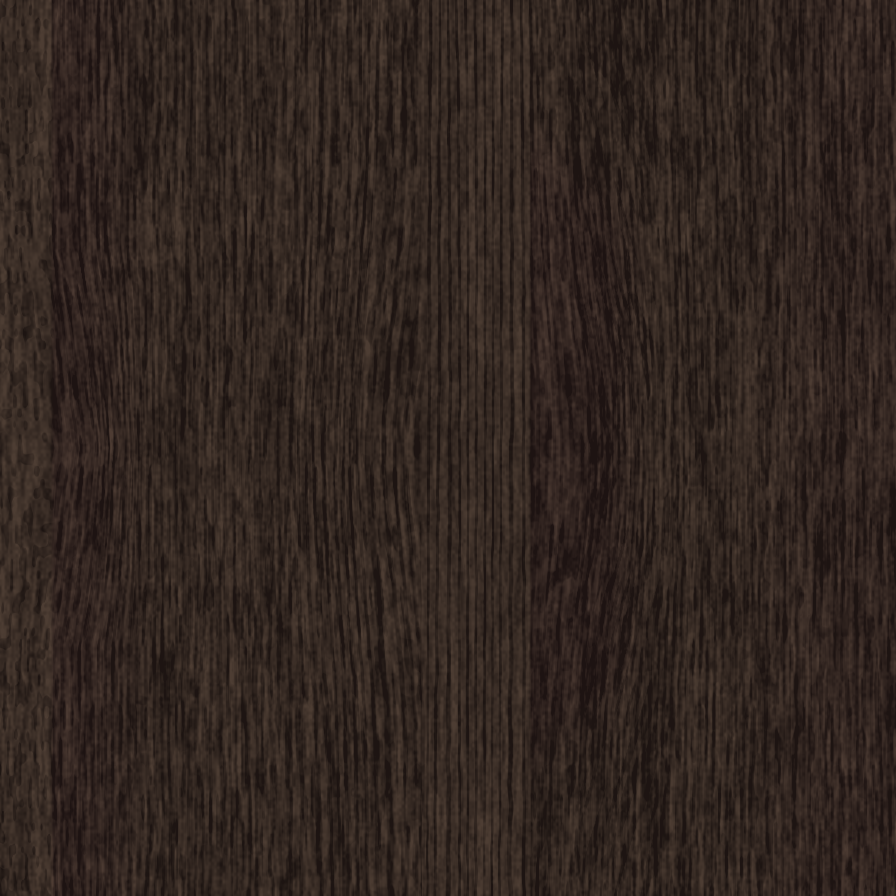
A three.js fragment shader for this texture:

```glsl
// Dark stained oak planks with vertical grain, bowed growth rings and fine pores.
varying vec2 vUv;

const vec3 DARK_BROWN = vec3(0.112, 0.080, 0.069);
const vec3 LIGHT_BROWN = vec3(0.302, 0.240, 0.200);
const vec3 PLUM_TINT = vec3(0.003, -0.005, 0.002);

float hash(vec2 p) {
  vec3 q = fract(p.xyx * vec3(0.1031, 0.1030, 0.0973));
  q += dot(q, q.yzx + 33.33);
  return fract((q.x + q.y) * q.z);
}

float noise(vec2 p) {
  vec2 cell = floor(p);
  vec2 f = fract(p);
  f = f * f * (3.0 - 2.0 * f);
  float low = mix(hash(cell), hash(cell + vec2(1.0, 0.0)), f.x);
  float high = mix(hash(cell + vec2(0.0, 1.0)), hash(cell + vec2(1.0, 1.0)), f.x);
  return mix(low, high, f.y);
}

float bell(float x, float centre, float width) {
  float d = (x - centre) / width;
  return exp(-d * d);
}

// Soft mask of a vertical strip
float strip(float x, float left, float right, float blur) {
  return smoothstep(left - blur, left + blur, x)
       * (1.0 - smoothstep(right - blur, right + blur, x));
}

// Sideways bend of the grain, mirrored about the middle height
float grainBend(float x, float m) {
  float pointed = 0.030 * bell(x, 0.09, 0.06) * max(0.0, 1.0 - m / 0.22);
  float leftBow = -0.026 * bell(x, 0.43, 0.085) * bell(m, 0.0, 0.24);
  float rightBow = 0.032 * bell(x, 0.67, 0.085) * bell(m, 0.0, 0.24);
  float sway = 0.006 * (noise(vec2(x * 6.0, m * 7.0)) - 0.5);
  return pointed + leftBow + rightBow + sway;
}

// Short dark dashes along the grain
float pores(vec2 p, vec2 scale, float threshold) {
  return smoothstep(threshold, threshold + 0.16, noise(p * scale));
}

// Narrow dark lines of uneven spacing, fading in and out along the grain
float rings(float x, float y, float count, float width) {
  float phase = x * count + 0.9 * noise(vec2(x * count * 0.4, y * 1.5));
  phase += 0.16 * noise(vec2(x * count * 0.5, y * 40.0));
  float d = abs(fract(phase) - 0.5);
  float line = 1.0 - smoothstep(width * 0.45, width, d);
  return line * mix(0.4, 1.0, noise(vec2(floor(phase) * 3.7, y * 20.0)));
}

void main() {
  vec2 p = vUv;
  float m = abs(p.y - 0.5);
  vec2 g = vec2(p.x - grainBend(p.x, m), p.y);

  // Plank masks
  float edgePlank = 1.0 - smoothstep(0.056, 0.060, p.x);
  float bowed = strip(p.x, 0.31, 0.47, 0.03);
  float straight = strip(p.x, 0.470, 0.592, 0.002);
  float heart = strip(p.x, 0.592, 0.735, 0.002);
  float plain = (1.0 - edgePlank) * (1.0 - bowed) * (1.0 - straight) * (1.0 - heart);
  float darkHeart = heart * (1.0 - smoothstep(0.24, 0.36, m + 0.7 * (p.x - 0.66)));
  darkHeart *= 1.0 - smoothstep(0.66, 0.74, p.x);
  float leftPlum = strip(p.x, 0.058, 0.19, 0.003) * (1.0 - smoothstep(0.08, 0.19, p.x));
  float rightPlum = smoothstep(0.80, 0.95, p.x);

  // Broad plank tones
  float tone = 0.60 + 0.02 * edgePlank + 0.03 * bowed + 0.08 * straight;
  tone -= 0.04 * heart + 0.07 * darkHeart + 0.07 * leftPlum + 0.03 * rightPlum;
  tone += 0.09 * (noise(vec2(g.x * 20.0, p.y * 3.0)) - 0.5);
  tone += 0.07 * (noise(vec2(g.x * 60.0, p.y * 26.0) + 9.0) - 0.5);

  // Long streaks and fine fibres, calmer on the straight plank
  float fibre = 1.0 - 0.35 * straight;
  tone += 0.18 * fibre * (noise(vec2(g.x * 135.0, p.y * 5.0) + 31.0) - 0.5);
  tone += 0.40 * fibre * (noise(vec2(g.x * 255.0, p.y * 12.0) + 83.0) - 0.5);
  tone += 0.48 * fibre * (noise(vec2(g.x * 310.0, p.y * 62.0) + 57.0) - 0.5);
  tone += 0.30 * (noise(p * vec2(320.0, 250.0)) - 0.5);

  // Pores with a lit right rim, shorter on the edge plank
  vec2 rim = vec2(0.0026, 0.0);
  vec2 longScale = vec2(240.0, 30.0);
  vec2 shortScale = vec2(235.0, 78.0);
  float longPores = pores(g + 3.0, longScale, 0.57);
  float shortPores = pores(g + 5.0, shortScale, 0.55);
  float longRims = pores(g + 3.0 - rim, longScale, 0.57);
  float shortRims = pores(g + 5.0 - rim, shortScale, 0.55);
  float poreDepth = 0.32 - 0.20 * straight;
  tone -= poreDepth * mix(longPores, shortPores, edgePlank);
  tone += 0.10 * mix(longRims, shortRims, edgePlank);
  tone -= 0.14 * shortPores * (1.0 - edgePlank) * fibre;

  // Growth rings
  tone -= 0.44 * bowed * rings(g.x, p.y, 82.0, 0.25);
  tone -= 0.64 * straight * rings(p.x, p.y, 98.0, 0.21);
  tone -= 0.28 * heart * rings(g.x, p.y, 140.0, 0.28);
  tone -= 0.28 * plain * rings(g.x, p.y, 118.0, 0.27);

  // Slanted fibres crossing the heart plank
  vec2 slanted = vec2(p.x + 0.28 * m, m);
  float crossing = strip(p.x, 0.645, 0.735, 0.015);
  tone -= 0.20 * crossing * pores(slanted + 7.0, vec2(230.0, 18.0), 0.58);

  // Dark joint beside the straight plank
  tone -= 0.22 * bell(p.x, 0.593, 0.002);

  vec3 color = mix(DARK_BROWN, LIGHT_BROWN, clamp(tone, 0.0, 1.0));
  color += PLUM_TINT * clamp(darkHeart + leftPlum + 0.7 * rightPlum, 0.0, 1.0);
  gl_FragColor = vec4(color, 1.0);
}
```
